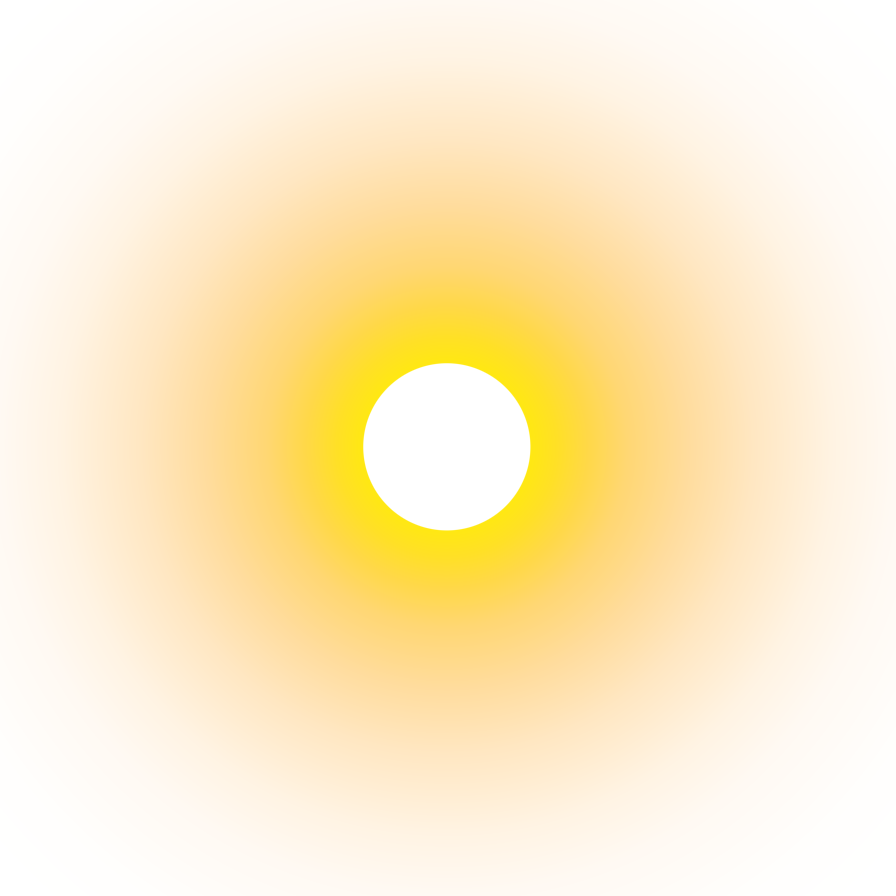
This background is drawn by a WebGL 1 fragment shader. Its source:

```glsl
precision highp float;
// A white sun disc in a radial glow that fades from lemon yellow
// through amber and peach to white. The glow is a chain of colour
// stops blended by distance from the sun's centre.

uniform vec2 u_resolution;

const vec2 SUN_CENTER = vec2(0.4987, 0.5013);
const float SUN_RADIUS = 0.0933;

const vec3 WHITE = vec3(1.0);
const vec3 LEMON = vec3(1.0, 0.91, 0.07);
const vec3 YELLOW = vec3(1.0, 0.878, 0.15);
const vec3 GOLD = vec3(1.0, 0.848, 0.28);
const vec3 AMBER = vec3(1.0, 0.842, 0.45);
const vec3 APRICOT = vec3(1.0, 0.863, 0.615);
const vec3 PEACH = vec3(1.0, 0.905, 0.76);
const vec3 CREAM = vec3(1.0, 0.954, 0.89);
const vec3 IVORY = vec3(1.0, 0.977, 0.952);
const vec3 PALE = vec3(1.0, 0.996, 0.99);

// Blends towards the next colour between two radii.
vec3 addStop(vec3 color, vec3 nextColor, float inner, float outer, float radius) {
  return mix(color, nextColor, clamp((radius - inner) / (outer - inner), 0.0, 1.0));
}

// Glow colour at a given distance from the centre.
vec3 glow(float radius) {
  vec3 color = addStop(LEMON, YELLOW, SUN_RADIUS, 0.123, radius);
  color = addStop(color, GOLD, 0.123, 0.157, radius);
  color = addStop(color, AMBER, 0.157, 0.201, radius);
  color = addStop(color, APRICOT, 0.201, 0.269, radius);
  color = addStop(color, PEACH, 0.269, 0.342, radius);
  color = addStop(color, CREAM, 0.342, 0.432, radius);
  color = addStop(color, IVORY, 0.432, 0.5, radius);
  color = addStop(color, PALE, 0.5, 0.6, radius);
  return addStop(color, WHITE, 0.6, 0.68, radius);
}

// Antialiased coverage of a disc.
float discMask(float distanceToCenter, float radius, float pixel) {
  return 1.0 - smoothstep(-0.75 * pixel, 0.75 * pixel, distanceToCenter - radius);
}

void main() {
  // Square canvas units, centred for any aspect ratio
  float side = min(u_resolution.x, u_resolution.y);
  vec2 point = (gl_FragCoord.xy - 0.5 * u_resolution) / side + 0.5;
  float radius = distance(point, SUN_CENTER);

  // Glow first, then the disc on top
  vec3 color = glow(radius);
  color = mix(color, WHITE, discMask(radius, SUN_RADIUS, 1.0 / side));
  gl_FragColor = vec4(color, 1.0);
}
```
